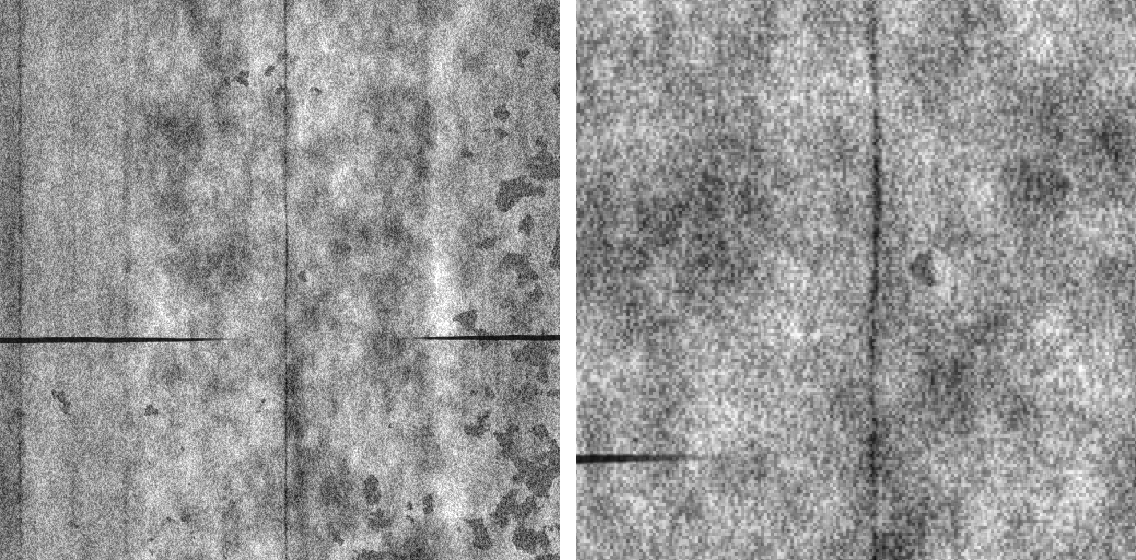
Left, the full canvas; right, a detail of the centre.
This texture is drawn by a WebGL 1 fragment shader. Its source:

```glsl
precision highp float;
// Weathered grey concrete: grain, vertical streaks, dark pitting and a tapering horizontal crack.
uniform vec2 u_resolution;

const float BASE_GREY = 0.605;
const float SPOT_GREY = 0.33;
const float CRACK_GREY = 0.07;
const float BLOTCH_CONTRAST = 0.66;
const float STREAK_CONTRAST = 0.13;
const float SOFT_GRAIN = 0.27;
const float SHARP_GRAIN = 0.25;
const vec2 GRAIN_CELLS = vec2(420.0, 270.0);
const float SPECK_CELLS = 512.0;
const float SPOT_CELLS = 30.0;
const float SEAM_X = 0.511;
const float CRACK_Y = 0.392;
const float CRACK_SLOPE = 0.005;

float hash(vec2 p) {
  vec3 q = fract(vec3(p.xyx) * 0.1031);
  q += dot(q, q.yzx + 33.33);
  return fract((q.x + q.y) * q.z);
}

float noise(vec2 p) {
  vec2 cell = floor(p);
  vec2 f = fract(p);
  f = f * f * (3.0 - 2.0 * f);
  float low = mix(hash(cell), hash(cell + vec2(1.0, 0.0)), f.x);
  float high = mix(hash(cell + vec2(0.0, 1.0)), hash(cell + 1.0), f.x);
  return mix(low, high, f.y);
}

float fbm(vec2 p) {
  float sum = 0.0;
  float weight = 0.5;
  for (int i = 0; i < 5; i++) {
    sum += weight * noise(p);
    p = mat2(1.6, 1.2, -1.2, 1.6) * p + 17.3;
    weight *= 0.5;
  }
  return sum / 0.96875;
}

// Soft bell around a centre, 1 at the middle.
float bell(float x, float centre, float width) {
  float d = (x - centre) / width;
  return exp(-d * d);
}

// Broad light and dark vertical bands.
float bands(vec2 uv) {
  float x = uv.x + 0.012 * (noise(uv * vec2(30.0, 6.0)) - 0.5);
  float tone = -0.17 * bell(x, 0.02, 0.035);
  tone += 0.06 * bell(x, 0.27, 0.035) * smoothstep(0.85, 0.6, uv.y);
  tone += 0.10 * bell(x, 0.795, 0.025) * (0.4 + noise(uv * 5.0));
  tone -= 0.15 * bell(x, 0.528, 0.014) * smoothstep(0.42, 0.32, uv.y) * smoothstep(0.05, 0.15, uv.y);
  tone -= 0.06 * bell(x, 0.755, 0.014);
  tone -= 0.14 * bell(uv.x, 0.41, 0.035) * bell(uv.y, 0.52, 0.05);
  return tone;
}

// Thin vertical seams, the central one darkest.
float seams(vec2 uv) {
  float x = uv.x + 0.003 * (noise(vec2(3.0, uv.y * 9.0)) - 0.5);
  float wear = 0.5 + noise(vec2(uv.x * 8.0, uv.y * 14.0));
  float tone = 0.19 * bell(x, SEAM_X, 0.0025) + 0.05 * bell(x, SEAM_X, 0.008);
  tone += 0.13 * bell(x, 0.037, 0.003);
  tone += 0.06 * bell(x, 0.131, 0.003);
  tone += 0.10 * bell(x, 0.226, 0.006);
  return tone * wear;
}

// Dark pits on the right side and in a patch at the lower right.
float pits(vec2 uv) {
  float edge = uv.x + 0.05 * (noise(uv * 14.0) - 0.5);
  float side = smoothstep(0.80, 0.85, edge);
  float patchArea = smoothstep(0.57, 0.65, edge) * smoothstep(0.82, 0.77, edge) * smoothstep(0.32, 0.08, uv.y);
  float amount = max(side, patchArea);
  float field = fbm(uv * SPOT_CELLS) + 0.22 * (noise(uv * 7.0) - 0.5);
  float threshold = mix(0.82, 0.59, amount);
  return smoothstep(threshold - 0.02, threshold + 0.05, field);
}

// Horizontal crack that fades out towards the middle.
float crack(vec2 uv) {
  float d = abs(uv.y - CRACK_Y - CRACK_SLOPE * uv.x + 0.0015 * (noise(vec2(uv.x * 25.0, 5.0)) - 0.5));
  float left = smoothstep(0.48, 0.15, uv.x);
  float right = smoothstep(0.66, 0.98, uv.x);
  float strength = max(left, right);
  float halfWidth = 0.001 + 0.0035 * strength;
  float line = 1.0 - smoothstep(halfWidth - 0.001, halfWidth + 0.0015, d);
  return line * smoothstep(0.0, 0.35, strength);
}

void main() {
  vec2 uv = gl_FragCoord.xy / u_resolution;

  // Blotches are strongest away from the smooth left side.
  float rough = mix(0.4, 1.0, smoothstep(0.12, 0.35, uv.x)) * mix(1.0, 0.65, smoothstep(0.8, 0.88, uv.x));
  float blotch = 0.55 * fbm(uv * vec2(13.0, 9.0) + 4.0) + 0.45 * fbm(uv * vec2(52.0, 36.0) + 31.0);
  float streak = 0.5 * noise(uv * vec2(45.0, 2.5)) + 0.5 * noise(uv * vec2(170.0, 9.0));

  float grey = BASE_GREY + bands(uv) - seams(uv);
  grey += 1.4 * BLOTCH_CONTRAST * rough * (blotch - 0.5);
  grey += STREAK_CONTRAST * (streak - 0.5);
  grey = mix(grey, SPOT_GREY, 0.85 * pits(uv));

  // Fine grain, slightly stretched along the vertical.
  float grain = SOFT_GRAIN * (noise(uv * GRAIN_CELLS) - 0.5);
  grain += SHARP_GRAIN * (hash(floor(uv * SPECK_CELLS) + 7.0) - 0.5);
  float gap = crack(uv);
  grey = mix(grey + grain, CRACK_GREY + 0.2 * grain, 0.92 * gap);

  gl_FragColor = vec4(vec3(clamp(grey, 0.0, 1.0)), 1.0);
}
```
